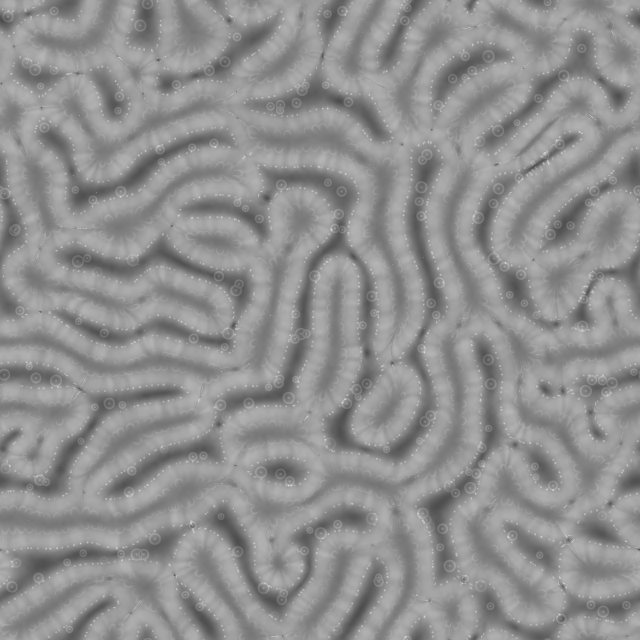
Write a WebGL 1 fragment shader that draws this pattern.

```glsl
precision highp float;
uniform vec2 u_resolution;

const float PI = 3.14159265;
const float FOLDS = 9.0;            // fold periods across the canvas
const float BEND_CELLS = 4.0;       // cells of the orientation field
const float BEAD_CELLS = 108.0;
const float BEAD_RADIUS = 0.0026;
const float BEAD_LEVEL = 0.58;      // phase where the wall meets the lumen
const float SCALE_CELLS = 72.0;
const float SCALE_RADIUS = 0.0055;
const float SCALE_LEVEL = -1.0;     // phase of the scallops near the core
const float RIDGE_CELLS = 110.0;
const float RIDGE_DEPTH = 0.09;
const float RING_CELLS = 42.0;
const float RING_SHARE = 0.62;
const float RING_LEVEL = 0.8;
const float CORE_GRAY = 0.465;
const float WALL_GRAY = 0.645;
const float LUMEN_GRAY = 0.34;
const vec3 TINT = vec3(1.0, 1.005, 1.0);
const float WAVE = 2.0 * PI * FOLDS;

vec3 hash3(vec2 cell) {
  vec3 q = fract(cell.xyx * vec3(0.1031, 0.1030, 0.0973));
  q += dot(q, q.yxz + 33.33);
  return fract((q.xxy + q.yzz) * q.zyx);
}

// Value noise that wraps over the unit square
float noise(vec2 p, float cells) {
  vec2 i = floor(p * cells);
  vec2 f = fract(p * cells);
  f = f * f * (3.0 - 2.0 * f);
  vec2 a = mod(i, cells);
  vec2 b = mod(i + 1.0, cells);
  return mix(mix(hash3(a).x, hash3(vec2(b.x, a.y)).x, f.x),
             mix(hash3(vec2(a.x, b.y)).x, hash3(b).x, f.x), f.y);
}

// Oriented wavelets: x = phase from core (-PI/2) to lumen (PI/2), yz = normal
vec3 foldField(vec2 p) {
  vec2 home = floor(p * FOLDS);
  float value = 0.0;
  vec2 slope = vec2(0.0);
  for (int j = -2; j <= 2; j++) {
    for (int i = -2; i <= 2; i++) {
      vec2 cell = home + vec2(float(i), float(j));
      vec3 h = hash3(mod(cell, FOLDS) + 17.0);
      vec2 center = (cell + h.xy) / FOLDS;
      vec2 d = p - center;
      float window = max(0.0, 1.0 - dot(d, d) * FOLDS * FOLDS * 0.25);
      float turn = 2.0 * PI * noise(center, BEND_CELLS);
      vec2 k = WAVE * vec2(cos(turn), sin(turn));
      float angle = dot(k, d) + 2.0 * PI * h.z;
      float w2 = window * window;
      value += w2 * window * cos(angle);
      slope -= w2 * window * sin(angle) * k
             + 1.5 * FOLDS * FOLDS * w2 * cos(angle) * d;
    }
  }
  float steep = max(length(slope), 0.0001);
  return vec3(atan(value, steep / WAVE), slope / steep);
}

float stroke(float d, float width) {
  return 1.0 - smoothstep(0.0, width, abs(d));
}

// Circles strung along a contour at signed distance d with the given normal
float chain(vec2 p, vec2 normal, float d, float cells, float radius, float width) {
  vec2 home = floor(p * cells);
  float mark = 0.0;
  for (int j = -1; j <= 1; j++) {
    for (int i = -1; i <= 1; i++) {
      vec2 cell = home + vec2(float(i), float(j));
      vec3 h = hash3(mod(cell, cells));
      vec2 offset = (cell + 0.2 + 0.6 * h.xy) / cells - p;
      float along = dot(offset, vec2(-normal.y, normal.x));
      float away = abs(d + dot(offset, normal)) * cells;
      float keep = (1.0 - smoothstep(0.38, 0.58, away)) * (0.5 + 0.5 * h.z);
      mark = max(mark, keep * stroke(length(vec2(along, d)) - radius, width));
    }
  }
  return mark;
}

// Ringed cells with a bright nucleus, only inside the lumen
float rings(vec2 p) {
  vec2 home = floor(p * RING_CELLS);
  float light = 0.0;
  for (int j = -1; j <= 1; j++) {
    for (int i = -1; i <= 1; i++) {
      vec2 cell = home + vec2(float(i), float(j));
      vec3 h = hash3(mod(cell, RING_CELLS) + 61.0);
      vec2 center = (cell + h.xy) / RING_CELLS;
      float size = mix(0.0042, 0.0085, fract(h.z * 13.7));
      float d = length(p - center);
      if (h.z < RING_SHARE && d < size + 0.003) {
        float inside = smoothstep(RING_LEVEL - 0.1, RING_LEVEL + 0.1, foldField(center).x);
        float body = 0.035 * (1.0 - smoothstep(size - 0.002, size, d));
        float lines = 0.11 * stroke(d - size, 0.0024) + 0.12 * stroke(d, 0.0028);
        light = max(light, inside * (body + lines));
      }
    }
  }
  return light;
}

void main() {
  vec2 p = gl_FragCoord.xy / u_resolution;
  vec3 fold = foldField(p);
  float phase = fold.x;

  // Foot of the pixel on the bead line, by two Newton steps
  vec2 foot = p - fold.yz * (phase - BEAD_LEVEL) / WAVE;
  vec3 near = foldField(foot);
  foot -= near.yz * (near.x - BEAD_LEVEL) / WAVE;
  float beadDistance = dot(p - foot, fold.yz);

  // Core, wall and lumen
  float gray = mix(CORE_GRAY, WALL_GRAY, smoothstep(-1.6, -0.1, phase));
  float lumen = smoothstep(0.1, 1.65, phase);
  gray = mix(gray, LUMEN_GRAY, lumen);

  // Ridges across the wall, mottling and grain
  float wall = smoothstep(-1.5, -0.3, phase) * (1.0 - smoothstep(0.6, 1.1, phase));
  gray += RIDGE_DEPTH * wall * (noise(foot, RIDGE_CELLS) - 0.5);
  gray += mix(0.03, 0.1, lumen) * (noise(p, 32.0) - 0.5);
  gray += 0.025 * (noise(p, 160.0) - 0.5);

  // Scallops, rings and beads
  float scaleDistance = (phase - SCALE_LEVEL) / WAVE;
  float scallop = chain(p, fold.yz, scaleDistance, SCALE_CELLS, SCALE_RADIUS, 0.0022);
  gray += 0.055 * scallop * smoothstep(-0.003, 0.002, scaleDistance);
  gray += rings(p);
  gray += 0.2 * chain(p, fold.yz, beadDistance, BEAD_CELLS, 0.0, BEAD_RADIUS);

  gl_FragColor = vec4(gray * TINT, 1.0);
}
```
